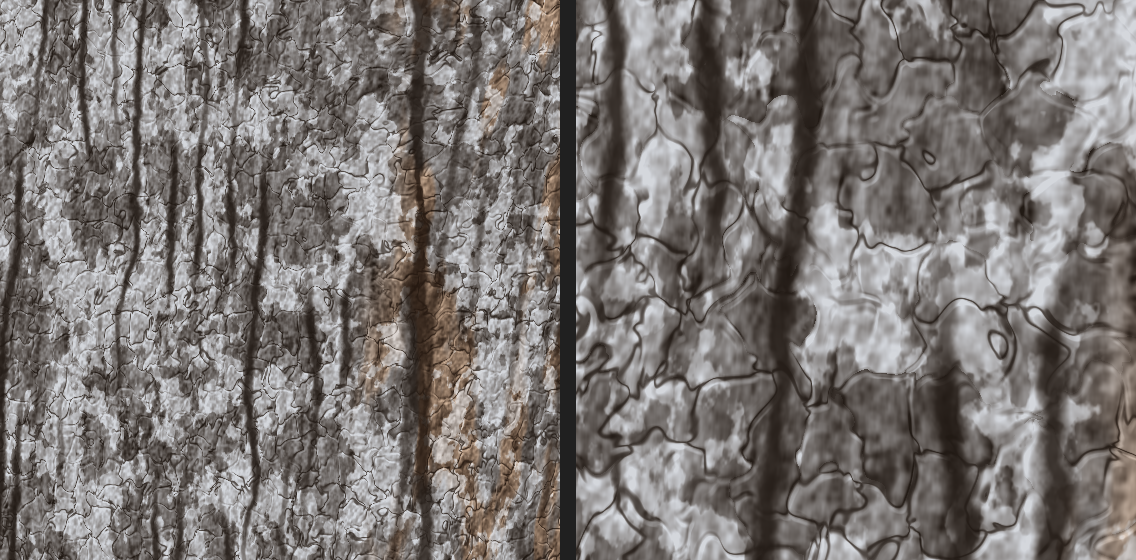
Left: the whole. Right: its middle third, enlarged.
Reproduce this texture procedurally as a WebGL 2 fragment shader.

```glsl
#version 300 es
precision highp float;
// Weathered tree bark: cracked plates, upright fissures and pale lichen.

#define FISSURES 17.0
#define PLATES vec2(29.0, 23.0)
#define LICHEN_LEVEL 0.505
#define BARK_TONE 0.46
#define LICHEN_TONE 0.90
#define RELIEF 0.42
#define CLEFT_X 0.752
#define DARK vec3(0.13, 0.10, 0.08)
#define PALE vec3(0.79, 0.80, 0.82)
#define TAN_TINT vec3(1.14, 0.98, 0.83)

uniform vec2 u_resolution;
out vec4 fragColor;

float hash(vec2 p) {
  return fract(sin(dot(p, vec2(127.1, 311.7))) * 43758.5453);
}

float noise(vec2 p) {
  vec2 i = floor(p), f = fract(p);
  f = f * f * (3.0 - 2.0 * f);
  float low = mix(hash(i), hash(i + vec2(1, 0)), f.x);
  float high = mix(hash(i + vec2(0, 1)), hash(i + vec2(1, 1)), f.x);
  return mix(low, high, f.y);
}

float fbm(vec2 p) {
  float sum = 0.0, amp = 0.533;
  for (int i = 0; i < 4; i++) {
    sum += amp * noise(p);
    p = p * 2.03 + vec2(17.3, 9.1);
    amp *= 0.5;
  }
  return sum;
}

// x: gap to the nearest plate border, y: random value of the plate
vec2 plates(vec2 q) {
  vec2 u = q * PLATES;
  u += 0.75 * (vec2(noise(u * 1.9), noise(u * 1.9 + 31.0)) - 0.5);
  u += 0.30 * (vec2(noise(u * 5.0 + 7.0), noise(u * 5.0 + 53.0)) - 0.5);
  vec2 cell = floor(u);
  float first = 9.0, second = 9.0, id = 0.0;
  for (int y = -1; y <= 1; y++)
    for (int x = -1; x <= 1; x++) {
      vec2 c = cell + vec2(x, y);
      vec2 site = c + 0.1 + 0.8 * vec2(hash(c), hash(c + 71.0));
      float d = length(site - u);
      if (d < first) { second = first; first = d; id = hash(c + 23.0); }
      else second = min(second, d);
    }
  return vec2(second - first, id);
}

// Ragged upright cracks that swell and die out along their length
float fissures(vec2 q) {
  float u = q.x * FISSURES, column = floor(u), dark = 0.0;
  float ragged = 0.22 * (fbm(q * vec2(75.0, 45.0)) - 0.5);
  for (int i = -1; i <= 1; i++) {
    float id = column + float(i);
    float wander = 0.5 * (noise(vec2(q.y * 7.0, id * 5.3)) - 0.5);
    float centre = id + 0.5 + 0.55 * (hash(vec2(id, 3.0)) - 0.5) + wander;
    float open = smoothstep(0.28, 0.72, noise(vec2(q.y * 5.0 + 40.0, id * 9.7)));
    float d = abs(u - centre + ragged);
    dark = max(dark, open * (1.0 - smoothstep(0.03, 0.07 + 0.13 * open, d)));
  }
  return dark;
}

float height(vec2 q, float gap) {
  return 0.5 * smoothstep(0.0, 0.22, gap) + 1.5 * fbm(q * vec2(65.0, 42.0));
}

void main() {
  vec2 p = gl_FragCoord.xy / u_resolution.y;

  // Lean and bend of the grain
  float right = smoothstep(0.62, 0.74, p.x + 0.08 * (noise(p * 6.0) - 0.5));
  vec2 q = p;
  q.x -= mix(0.06, 0.15, smoothstep(0.6, 0.95, p.x)) * p.y;
  q.x += 0.035 * (noise(p * vec2(4.0, 3.0)) - 0.5);
  q.x += 0.008 * (noise(p * vec2(22.0, 16.0)) - 0.5);

  // Bare bark
  float fibre = fbm(q * vec2(95.0, 20.0));
  float speck = noise(q * vec2(250.0, 170.0) + 5.0);
  vec2 plate = plates(q);
  float tone = BARK_TONE + 0.75 * (fibre - 0.5) + 0.32 * (speck - 0.5);
  tone += 0.16 * (plate.y - 0.5);

  // Lichen patches with crisp, crumbling borders
  float patches = 0.6 * fbm(q * vec2(21.0, 10.0) + 13.0)
                + 0.4 * fbm(q * vec2(80.0, 48.0) + 90.0);
  patches += 0.05 * (plate.y - 0.5) - 0.025 * right;
  float lichen = smoothstep(LICHEN_LEVEL - 0.02, LICHEN_LEVEL + 0.035, patches);
  float crust = LICHEN_TONE + 0.35 * (speck - 0.5) + 0.4 * (fibre - 0.5);
  tone = mix(tone, crust, 0.9 * lichen);

  // Relief lit from above
  vec2 toLight = q + vec2(-0.0015, 0.003);
  float slope = height(q, plate.x) - height(toLight, plates(toLight).x);
  tone += RELIEF * clamp(slope, -0.6, 0.45);

  // Cracks between plates, upright fissures and one deep cleft
  float cracked = smoothstep(0.3, 0.65, noise(q * vec2(24.0, 30.0) + 60.0));
  float crack = cracked * (1.0 - smoothstep(0.01, 0.10, plate.x));
  tone *= 1.0 - 0.65 * crack;
  float fissure = fissures(q) * (1.0 - 0.35 * right);
  tone *= 1.0 - 0.85 * fissure;
  float bend = 0.035 * (fbm(vec2(p.y * 5.0, 2.0)) - 0.5);
  float ragged = 0.022 * (fbm(p * vec2(60.0, 35.0)) - 0.5);
  float cleftWidth = 0.006 + 0.014 * noise(vec2(p.y * 6.0, 8.0));
  float cleft = 1.0 - smoothstep(0.5, 1.3, abs(p.x - CLEFT_X + bend + ragged) / cleftWidth);
  tone *= 1.0 - 0.8 * cleft;

  // Colour: warm in the shade, cool on the lichen, tan where bark has peeled
  tone = clamp(tone, 0.0, 1.06);
  vec3 colour = mix(DARK, PALE, tone);
  colour -= vec3(0.0, 0.04, 0.08) * tone * (1.0 - min(tone, 1.0));
  float peeled = right * smoothstep(0.46, 0.62, fbm(q * vec2(26.0, 5.0) + 44.0));
  colour *= mix(vec3(1.0), TAN_TINT, peeled * (1.0 - 0.7 * lichen));
  fragColor = vec4(colour, 1.0);
}
```
